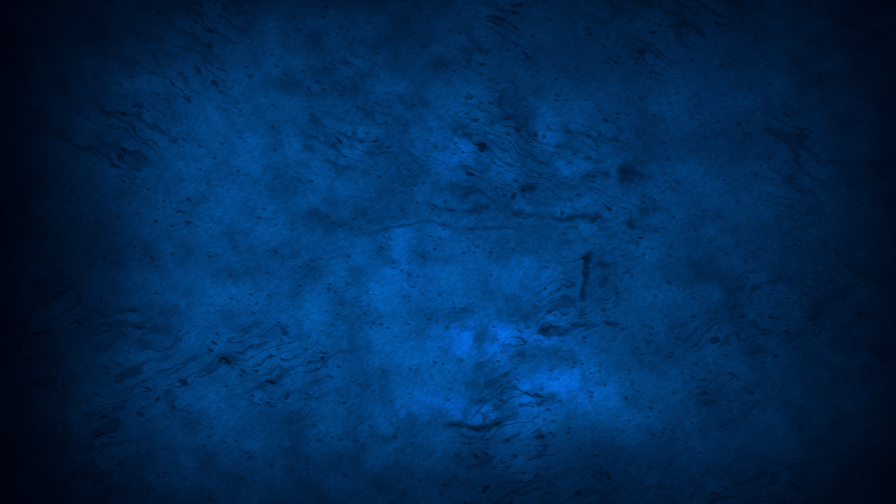
Reproduce this texture procedurally as a WebGL 1 fragment shader.

```glsl
precision highp float;
// Worn blue plaster: a vignetted wall with soft glowing patches and dark stains,
// roughened by layered value noise, brushed fibres, pitted flecks and cracks.
// One brightness value is built up in steps, then tinted to a deep blue.

uniform vec2 u_resolution;

float hash(vec2 p) {
  return fract(sin(dot(p, vec2(127.1, 311.7))) * 43758.5453);
}

float noise(vec2 p) {
  vec2 i = floor(p), f = fract(p);
  f = f * f * (3.0 - 2.0 * f);
  return mix(mix(hash(i), hash(i + vec2(1.0, 0.0)), f.x),
             mix(hash(i + vec2(0.0, 1.0)), hash(i + vec2(1.0)), f.x), f.y);
}

float fbm(vec2 p) {
  float sum = 0.0, amp = 0.5;
  for (int i = 0; i < 5; i++) {
    sum += amp * noise(p);
    p = mat2(1.6, 1.2, -1.2, 1.6) * p + 7.3;
    amp *= 0.5;
  }
  return sum;
}

vec2 rotate(vec2 p, float a) {
  float c = cos(a), s = sin(a);
  return vec2(c * p.x + s * p.y, c * p.y - s * p.x);
}

// Soft elliptical patch.
float patchAt(vec2 p, vec2 center, vec2 radius) {
  vec2 d = (p - center) / radius;
  return exp(-dot(d, d));
}

// Feathered stroke from a to b.
float stroke(vec2 p, vec2 a, vec2 b, float width) {
  vec2 ab = b - a;
  float t = clamp(dot(p - a, ab) / dot(ab, ab), 0.0, 1.0);
  float d = length(p - a - ab * t) / width;
  return exp(-d * d);
}

// Thin brushed lines along one direction.
float fibres(vec2 p, float angle, vec2 scale) {
  float n = noise(rotate(p, angle) * scale);
  return smoothstep(0.72, 1.0, 1.0 - abs(2.0 * n - 1.0));
}

// Small slanted pits, one at most per cell.
float flecks(vec2 p, float scale, float density) {
  vec2 q = rotate(p, -0.35) * vec2(scale * 0.6, scale);
  vec2 cell = floor(q);
  vec2 offset = 0.3 + 0.4 * vec2(hash(cell + 3.1), hash(cell + 8.7));
  float size = 0.1 + 0.2 * hash(cell + 5.9);
  float d = length(fract(q) - offset) + 0.25 * (noise(q * 5.0) - 0.5);
  return step(1.0 - density, hash(cell)) * (1.0 - smoothstep(size * 0.5, size + 0.1, d));
}

float vignette(vec2 uv) {
  float sides = smoothstep(-0.05, 0.31, uv.x) * smoothstep(-0.13, 0.37, 1.0 - uv.x);
  return sides * smoothstep(-0.25, 0.3, uv.y) * smoothstep(-0.25, 0.32, 1.0 - uv.y);
}

float glowPatches(vec2 p) {
  float g = 0.55 * patchAt(p, vec2(0.92, 0.73), vec2(0.15, 0.11));
  g += 0.45 * patchAt(p, vec2(1.11, 0.71), vec2(0.06, 0.07));
  g += 0.4 * patchAt(p, vec2(0.80, 0.48), vec2(0.09, 0.08));
  g += 0.95 * patchAt(p, vec2(0.97, 0.33), vec2(0.10, 0.05));
  g += 0.55 * patchAt(p, vec2(1.13, 0.34), vec2(0.07, 0.04));
  g += 0.85 * patchAt(p, vec2(0.93, 0.18), vec2(0.13, 0.05));
  g += 0.8 * patchAt(p, vec2(1.13, 0.23), vec2(0.09, 0.05));
  return g + 0.3 * patchAt(p, vec2(1.06, 0.45), vec2(0.08, 0.05));
}

float stains(vec2 p) {
  float s = 0.6 * patchAt(p, vec2(0.79, 0.64), vec2(0.05, 0.06));
  s += 0.6 * patchAt(p, vec2(1.26, 0.69), vec2(0.07, 0.12));
  s += 0.55 * patchAt(p, vec2(1.20, 0.43), vec2(0.06, 0.11));
  s += 0.5 * patchAt(p, vec2(1.27, 0.30), vec2(0.08, 0.06));
  s += 0.4 * patchAt(p, vec2(1.20, 0.10), vec2(0.09, 0.07));
  s += 0.5 * patchAt(p, vec2(1.46, 0.71), vec2(0.12, 0.06));
  s += 0.4 * patchAt(p, vec2(1.20, 0.88), vec2(0.22, 0.08));
  s += 0.4 * patchAt(p, vec2(0.20, 0.52), vec2(0.07, 0.12));
  s += 0.5 * stroke(p, vec2(0.99, 0.86), vec2(1.07, 0.64), 0.03);
  s += 0.5 * stroke(p, vec2(0.62, 0.56), vec2(0.78, 0.58), 0.022);
  return s + 0.6 * stroke(p, vec2(1.05, 0.62), vec2(1.28, 0.65), 0.018);
}

float cracks(vec2 p) {
  float c = 0.5 * stroke(p, vec2(0.85, 0.59), vec2(1.26, 0.56), 0.006);
  c += 0.4 * stroke(p, vec2(0.72, 0.55), vec2(1.14, 0.55), 0.004);
  c += 0.6 * stroke(p, vec2(1.17, 0.50), vec2(1.15, 0.38), 0.008);
  c += 0.8 * stroke(p, vec2(1.08, 0.355), vec2(1.24, 0.355), 0.007);
  c += 0.7 * stroke(p, vec2(0.89, 0.155), vec2(0.99, 0.155), 0.008);
  return c + 0.5 * stroke(p, vec2(1.20, 0.35), vec2(1.32, 0.31), 0.006);
}

void main() {
  vec2 uv = gl_FragCoord.xy / u_resolution;
  vec2 p = gl_FragCoord.xy / u_resolution.y;
  float cloud = fbm(p * 5.0), rough = fbm(p * 24.0 + 11.0);
  vec2 warped = p + 0.05 * (vec2(rough, fbm(p * 18.0 + 31.0)) - 0.48);

  // Broad light, then mottling.
  float glow = glowPatches(warped) * smoothstep(0.18, 0.62, rough);
  float light = 0.265 * vignette(uv) + 0.008;
  light *= 1.0 + 0.55 * (cloud - 0.48) + 0.55 * (rough - 0.48);
  light += 0.085 * glow;

  // Stains, brushed fibres and pits darken the surface.
  light *= 1.0 - 0.62 * min(stains(warped) * smoothstep(0.2, 0.62, rough), 1.0);
  float lower = 1.0 - smoothstep(0.4, 0.65, p.y);
  float worn = smoothstep(0.4, 0.65, fbm(p * 7.0 + 19.0));
  float brush = mix(fibres(warped, -0.5, vec2(9.0, 70.0)), fibres(warped, 0.35, vec2(12.0, 85.0)), lower);
  light *= 1.0 - 0.28 * worn * brush;
  float pits = flecks(warped, 55.0, 0.16) * worn + 0.6 * flecks(p + 4.0, 95.0, 0.12);
  light *= 1.0 - 0.45 * min(pits, 1.0);
  light *= 1.0 - 0.75 * min(cracks(warped) * smoothstep(0.3, 0.55, rough), 1.0);

  // Fine woven grain.
  float grain = noise(rotate(p, 0.5) * vec2(150.0, 280.0)) - 0.5;
  light *= 1.0 + 0.2 * grain;

  float blue = 0.035 + 1.8 * light + 0.1 * glow * smoothstep(0.22, 0.34, light);
  gl_FragColor = vec4(0.035 * light, light, blue, 1.0);
}
```
